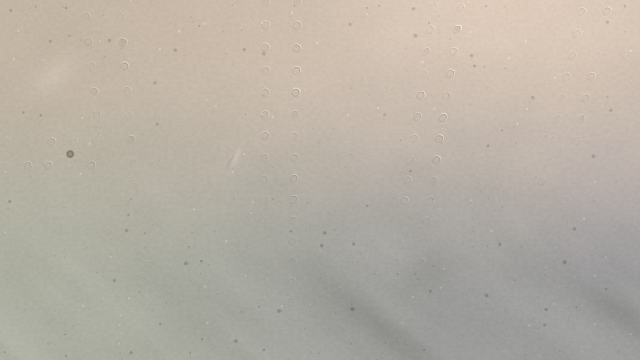
This texture is drawn by a WebGL 1 fragment shader. Its source:

```glsl
precision highp float;
// Weathered painted metal skin with slanting pairs of worn, ring-shaped rivets.
uniform vec2 u_resolution;

float hash(vec2 p) {
  vec3 q = fract(p.xyx * vec3(0.1031, 0.1030, 0.0973));
  q += dot(q, q.yzx + 33.33);
  return fract((q.x + q.y) * q.z);
}

vec2 gradientAt(vec2 cell) {
  float angle = 6.2832 * hash(cell + 57.0);
  return vec2(cos(angle), sin(angle));
}

float gradientNoise(vec2 p) {
  vec2 i = floor(p), f = fract(p);
  vec2 u = f * f * f * (f * (f * 6.0 - 15.0) + 10.0);
  vec2 e = vec2(1.0, 0.0);
  float low = mix(dot(gradientAt(i), f), dot(gradientAt(i + e), f - e), u.x);
  float high = mix(dot(gradientAt(i + e.yx), f - e.yx),
                   dot(gradientAt(i + 1.0), f - 1.0), u.x);
  return mix(low, high, u.y);
}

float fbm(vec2 p) {
  float sum = 0.0, amp = 0.6;
  for (int i = 0; i < 4; i++) {
    sum += amp * gradientNoise(p);
    p = mat2(1.6, 1.2, -1.2, 1.6) * p + 7.3;
    amp *= 0.5;
  }
  return sum;
}

vec2 rotate(vec2 p, float a) {
  return vec2(cos(a) * p.x + sin(a) * p.y, cos(a) * p.y - sin(a) * p.x);
}

float softSpot(vec2 p, vec2 centre, vec2 size, float angle) {
  vec2 q = rotate(p - centre, angle) / size;
  return exp(-dot(q, q));
}

float ringBand(float r, float radius, float width, float px) {
  return 1.0 - smoothstep(width - 0.6 * px, width + 0.8 * px, abs(r - radius));
}

// Raised ring: bright rim on the lit side, dark rim on the far side.
float rivet(vec2 q, float seed, float px) {
  q += 0.003 * (vec2(hash(vec2(seed, 3.0)), hash(vec2(seed, 8.0))) - 0.5);
  float r = length(q) + 0.0025 * gradientNoise(q * 110.0 + seed * 5.1);
  float lit = dot(q / max(length(q), 0.0005), vec2(0.6, 0.8));
  float rim = ringBand(r, 0.0112, 0.0011, px) * (0.25 + 0.75 * lit);
  float groove = ringBand(r, 0.0088, 0.0010, px) * (0.45 + 0.5 * lit);
  float pit = step(0.8, hash(vec2(seed, 21.0))) * ringBand(r, 0.0045, 0.001, px);
  return (rim - groove - 0.5 * pit) * mix(0.25, 1.0, hash(vec2(seed, 14.0)));
}

// Two columns with spacing that tightens slightly towards the bottom.
float rivetPair(vec2 p, float topX, float gap, float slant, float pitch,
                float phase, float fadeEnd, float seed, float px) {
  float t = 1.0 - p.y, sum = 0.0;
  float k = t * (1.0 + 0.1 * t) / pitch - phase;
  float row = floor(k + 0.5);
  float dy = (row - k) * pitch / (1.0 + 0.2 * t);
  for (int i = 0; i < 2; i++) {
    float side = float(i);
    float x = topX + slant * t + side * gap * (1.0 - 0.15 * t);
    sum += rivet(vec2(p.x - x, dy), seed + row + side * 40.0, px)
         * (0.75 + 0.25 * side);
  }
  return sum * mix(1.0, 0.22, smoothstep(0.3 * fadeEnd, fadeEnd, t));
}

float rivetRow(vec2 p, float y, float pitch, float endX, float seed, float px) {
  float k = p.x / pitch - 0.3;
  float id = floor(k + 0.5);
  return rivet(vec2((k - id) * pitch, p.y - y), seed + id, px) * step(p.x, endX);
}

float specks(vec2 p, float cells, float density) {
  vec2 id = floor(p * cells), f = fract(p * cells) - 0.5;
  vec2 shift = 0.5 * (vec2(hash(id + 4.0), hash(id + 9.0)) - 0.5);
  float size = 0.06 + 0.13 * hash(id + 31.0);
  return step(hash(id), density) * (1.0 - smoothstep(0.4 * size, size, length(f - shift)));
}

// Warm paint above, greenish and bluish grey below.
vec3 paint(vec2 p) {
  float across = smoothstep(0.0, 1.4, p.x);
  vec3 warm = mix(vec3(0.765, 0.710, 0.645), vec3(0.830, 0.765, 0.705), across);
  vec3 cool = mix(vec3(0.675, 0.685, 0.630), vec3(0.615, 0.615, 0.608), across);
  float blend = smoothstep(0.16, 0.92, p.y + 0.13 * fbm(p * vec2(1.8, 2.8)));
  vec3 col = mix(cool, warm, blend);
  col += vec3(0.045, 0.035, 0.03) * softSpot(p, vec2(1.4, 1.02), vec2(0.4, 0.22), 0.0);
  return col + vec3(0.008, 0.0, 0.016) * softSpot(p, vec2(1.72, 0.42), vec2(0.22), 0.0);
}

void main() {
  float px = 1.0 / u_resolution.y;
  vec2 p = gl_FragCoord.xy * px;
  vec3 col = paint(p);

  // Diagonal grime, broad stains and fine surface grain
  float lower = 1.0 - smoothstep(0.1, 0.75, p.y);
  vec2 along = rotate(p, -0.7);
  col += 0.045 * lower * fbm(along * vec2(2.0, 8.0)) + 0.018 * fbm(p * 6.0);
  col -= 0.06 * softSpot(p, vec2(1.04, 0.1), vec2(0.24, 0.045), -0.72);
  col -= 0.03 * softSpot(p, vec2(1.18, 0.24), vec2(0.09, 0.05), 0.4);
  col -= 0.045 * softSpot(p, vec2(1.74, 0.12), vec2(0.16, 0.04), -0.6);
  col += 0.02 * gradientNoise(p * vec2(75.0, 95.0)) + 0.014 * gradientNoise(p * 190.0);

  // Rivets
  float relief = rivetPair(p, 0.236, 0.095, 0.10, 0.071, 0.65, 0.55, 11.0, px)
    + rivetPair(p, 0.739, 0.088, -0.008, 0.0645, 0.08, 0.95, 127.0, px)
    + rivetPair(p, 1.207, 0.076, -0.148, 0.0635, 0.29, 0.85, 233.0, px)
    + 0.75 * rivetPair(p, 1.624, 0.070, -0.23, 0.062, 0.52, 0.5, 341.0, px)
    + 0.6 * rivetRow(p, 0.606, 0.062, 0.25, 450.0, px)
    + 0.6 * rivetRow(p, 0.540, 0.059, 0.30, 480.0, px);
  col += 0.17 * relief;

  // Dents, chips and one open hole
  vec2 chip = vec2(0.655, 0.565);
  col += 0.06 * softSpot(p, chip, vec2(0.024, 0.009), 1.05);
  col -= 0.06 * softSpot(p, chip - vec2(0.012, 0.008), vec2(0.022, 0.004), 1.05);
  col += 0.035 * softSpot(p, vec2(0.15, 0.79), vec2(0.07, 0.035), 0.75);
  col -= 0.10 * specks(p, 24.0, 0.07) + 0.05 * specks(p + 3.7, 45.0, 0.08);
  col += 0.07 * specks(p + 8.1, 38.0, 0.06);
  float hole = length(p - vec2(0.195, 0.572));
  col -= 0.22 * (1.0 - smoothstep(0.008, 0.013, hole));
  col += 0.10 * (1.0 - smoothstep(0.002, 0.008, hole));

  gl_FragColor = vec4(clamp(col, 0.0, 1.0), 1.0);
}
```
